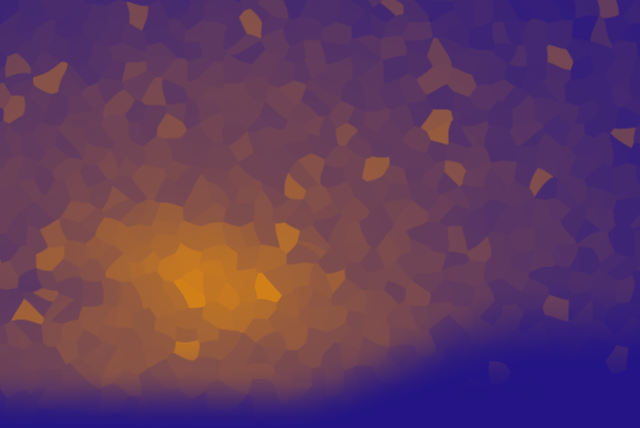
Reproduce this background procedurally as a WebGL 2 fragment shader.

```glsl
#version 300 es
precision highp float;
// An amber glow broken into faint irregular cells, sinking into deep blue.
uniform vec2 u_resolution;
out vec4 outColor;

vec2 hash2(vec2 p) {
  vec3 q = fract(p.xyx * vec3(0.1031, 0.103, 0.0973));
  q += dot(q, q.yzx + 33.33);
  return fract((q.xx + q.yz) * q.zy);
}

// Gaussian falloff with a separate width on each axis
float glow(vec2 p, vec2 center, vec2 width) {
  vec2 d = (p - center) / width;
  return exp(-dot(d, d));
}

// Warmth of the light, 0 = blue, 1 = amber
float warmth(vec2 p) {
  float broad = 0.54 * glow(p, vec2(0.54, 0.40), vec2(0.90, 0.67));
  vec2 tilted = p + vec2(0.0, 0.22 * (p.x - 0.48));
  float core = 0.40 * glow(tilted, vec2(0.48, 0.35), vec2(0.25, 0.12));
  float lower = 0.14 * glow(p, vec2(0.28, 0.19), vec2(0.30, 0.12));
  float shade = 0.13 * glow(p, vec2(0.06, 0.315), vec2(0.20, 0.04));
  return broad + core + lower - shade;
}

// Blue floor that climbs toward the right
float aboveFloor(vec2 p) {
  float rise = smoothstep(0.65, 1.25, p.x);
  float level = 0.065 + 0.175 * rise;
  float spread = 0.075 + 0.035 * rise;
  return smoothstep(level - spread, level + spread, p.y);
}

// Flat warmth of one cell, with rare brighter sparks
vec2 cellLight(vec2 id, vec2 seed) {
  vec2 r = hash2(id + 71.0);
  float spark = smoothstep(0.91, 1.0, r.y) * 0.30;
  return vec2(warmth(seed) + (r.x - 0.5) * 0.13, spark);
}

void main() {
  vec2 p = gl_FragCoord.xy / u_resolution.y;
  const float cells = 21.0;
  vec2 g = p * cells;
  g += 0.10 * sin(g.yx * 2.7 + vec2(0.0, 1.7));

  // Two nearest cell seeds
  float d1 = 1e3, d2 = 1e3;
  vec2 id1 = vec2(0.0), id2 = id1, s1 = id1, s2 = id1;
  for (int y = -2; y <= 2; y++) {
    for (int x = -2; x <= 2; x++) {
      vec2 id = floor(g) + vec2(x, y);
      vec2 seed = id + hash2(id);
      float d = distance(g, seed);
      if (d < d1) {
        d2 = d1; id2 = id1; s2 = s1;
        d1 = d; id1 = id; s1 = seed;
      } else if (d < d2) {
        d2 = d; id2 = id; s2 = seed;
      }
    }
  }

  // Blend the pair across a smooth border
  float border = (d2 * d2 - d1 * d1) / (2.0 * max(distance(s1, s2), 0.001));
  float pixel = cells / u_resolution.y;
  float own = 0.5 + 0.5 * smoothstep(0.0, pixel, border);
  vec2 light = mix(cellLight(id2, s2 / cells), cellLight(id1, s1 / cells), own);

  // Mix flat cells with the continuous glow, then sink them into the floor
  float open = aboveFloor(p);
  float t = mix(warmth(p), light.x, 0.8) * open;
  t += light.y * mix(0.6, 1.0, open) * smoothstep(0.06, 0.22, p.y);
  vec3 deepBlue = vec3(0.14, 0.08, 0.52);
  vec3 amber = vec3(0.82, 0.50, 0.10);
  outColor = vec4(mix(deepBlue, amber, clamp(t, 0.0, 1.0)), 1.0);
}
```
